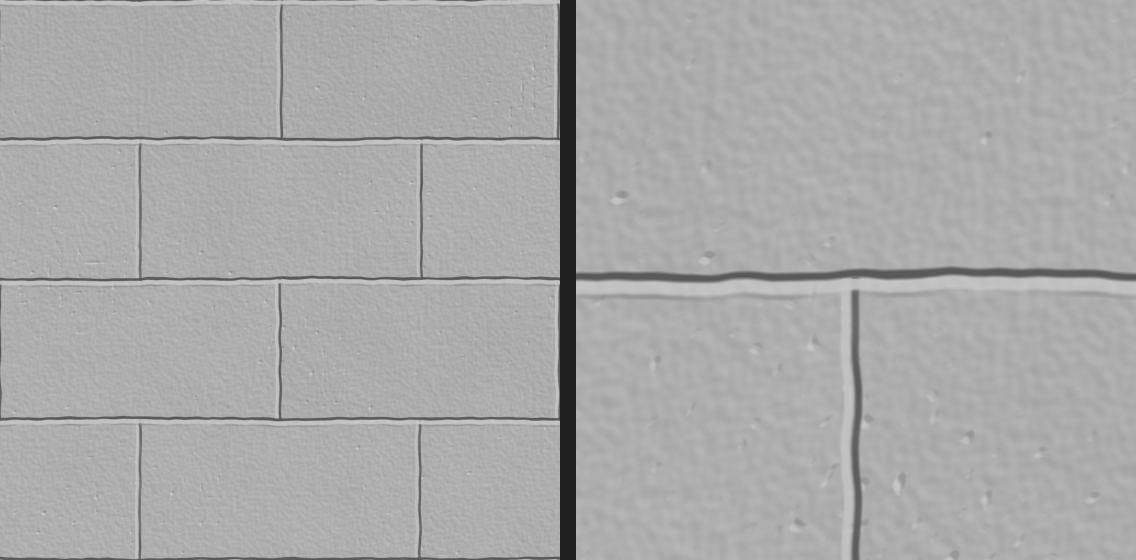
Left: the whole. Right: its middle third, enlarged.
Reproduce this texture procedurally as a WebGL 1 fragment shader.

```glsl
precision highp float;
uniform vec2 u_resolution;

float hash(vec2 p) {
  return fract(sin(dot(p, vec2(127.1, 311.7))) * 43758.5);
}

// Gradient noise that wraps after a whole number of cells
float corner(vec2 cell, vec2 offset, vec2 period) {
  float angle = 6.2832 * hash(mod(cell, period));
  return dot(vec2(cos(angle), sin(angle)), offset);
}

float noise(vec2 p, vec2 period) {
  vec2 i = floor(p), f = fract(p);
  vec2 w = f * f * f * (f * (f * 6.0 - 15.0) + 10.0);
  vec2 e = vec2(1.0, 0.0);
  float low = mix(corner(i, f, period), corner(i + e, f - e, period), w.x);
  float high = mix(corner(i + e.yx, f - e.yx, period),
                   corner(i + 1.0, f - 1.0, period), w.x);
  return mix(low, high, w.y);
}

// Sandy face with patches of small pits
float height(vec2 uv, float pitting) {
  float sand = 0.5 * noise(uv * 150.0, vec2(150.0)) + 0.45 * noise(uv * 72.0, vec2(72.0));
  float pits = smoothstep(0.0, 0.25, noise(uv * vec2(96.0, 112.0), vec2(96.0, 112.0)) - 0.42 + 0.2 * pitting);
  return sand - 1.3 * pits;
}

float band(float d, float halfWidth) {
  float soft = max(0.0014, 0.7 / u_resolution.y);
  return 1.0 - smoothstep(halfWidth - soft, halfWidth + soft, abs(d));
}

void main() {
  vec2 uv = gl_FragCoord.xy / u_resolution;

  // Four courses with slightly wavering bed joints
  float bed = floor(uv.y * 4.0 + 0.5);
  float waver = 0.0035 * noise(vec2(uv.x * 6.0, bed + 0.37), vec2(6.0, 4.0))
              + 0.0022 * noise(vec2(uv.x * 44.0, bed + 0.37), vec2(44.0, 4.0));
  float y = uv.y + waver;
  float dy = y - bed / 4.0;
  float course = mod(floor(y * 4.0), 4.0);

  // Two blocks per course, alternate courses shifted by half a block
  float x = uv.x - 0.25 * mod(course + 1.0, 2.0);
  float head = floor(x * 2.0 + 0.5);
  vec2 joint = vec2(mod(head, 2.0), course);
  float dx = x - head / 2.0 + 0.006 * (hash(joint + 3.7) - 0.5)
           + 0.0025 * noise(vec2(joint.x + joint.y * 2.0 + 0.37, uv.y * 28.0), vec2(8.0, 28.0));
  vec2 block = vec2(mod(head - step(dx, 0.0), 2.0), course);

  // Grain lit from the upper right
  float pitting = noise(uv * 5.0, vec2(5.0)) + 0.5 * (hash(block + 8.3) - 0.5);
  vec2 toLight = vec2(0.0015, 0.0019);
  float relief = height(uv - toLight, pitting) - height(uv + toLight, pitting);
  float shade = 0.676 + 0.014 * (hash(block + 1.9) - 0.5)
              + 0.012 * noise(uv * 9.0, vec2(9.0)) + 0.065 * relief;

  // Head joints: lit left wall, shadowed right wall
  float wear = noise(uv * 20.0, vec2(20.0));
  shade = mix(shade, 0.77, band(dx + 0.0055, 0.0025) * (0.65 + 0.3 * hash(joint + 5.1)));
  shade = mix(shade, 0.35, band(dx - 0.0005, 0.0021) * (0.75 + 0.2 * hash(joint + 6.4) + 0.3 * wear));

  // Bed joints: lit lower wall, chipped rim, shadow under the upper block
  shade = mix(shade, 0.54, band(dy + 0.0098, 0.0013) * clamp(0.3 + 1.2 * wear, 0.0, 0.8));
  shade = mix(shade, 0.765 + 0.03 * relief, band(dy + 0.0041, 0.0036) * 0.92);
  shade = mix(shade, 0.33, band(dy - 0.0024, 0.0023 + 0.0012 * wear) * 0.95);

  gl_FragColor = vec4(vec3(shade, shade + 0.001, shade), 1.0);
}
```
